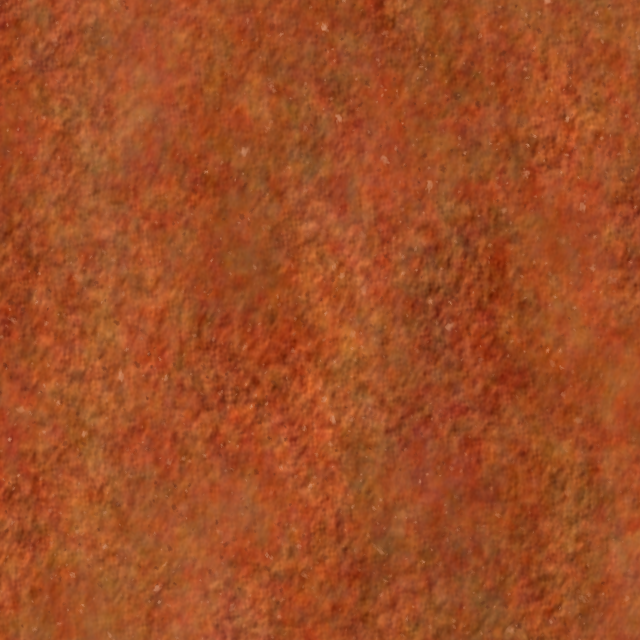
This texture is drawn by a WebGL 2 fragment shader. Its source:

```glsl
#version 300 es
precision highp float;
// Weathered rust: upright warm and dark stains under a fine, rough grain.
// Layered value noise sets tone and hue, a height difference gives relief,
// and jittered cells scatter pale mineral flecks and small dark pits.

uniform vec2 u_resolution;
out vec4 fragColor;

const vec3 RUST = vec3(0.620, 0.292, 0.142);
const vec3 LIGHT_SHIFT = vec3(0.070, 0.052, 0.034);
const vec3 RED_SHIFT = vec3(0.020, -0.032, -0.010);
const vec3 GREY_SHIFT = vec3(-0.018, 0.008, 0.032);
const vec3 FLECK = vec3(0.82, 0.56, 0.42);
const vec3 PIT = vec3(0.37, 0.16, 0.09);

// Integer hash: four values in 0..1 for one cell and seed.
vec4 hash4(vec2 cell, int seed) {
    uvec2 q = uvec2(ivec2(cell));
    uvec4 v = uvec4(q, uint(seed), q.x ^ (q.y << 16u)) * 1664525u + 1013904223u;
    v += v.yzxy * v.wxyz;
    v ^= v >> 16u;
    v += v.yzxy * v.wxyz;
    v ^= v >> 16u;
    return vec4(v >> 8u) / 16777216.0;
}

// Smooth value noise in -1..1.
float noise(vec2 p, int seed) {
    vec2 i = floor(p);
    vec2 f = fract(p);
    f = f * f * f * (f * (f * 6.0 - 15.0) + 10.0);
    float low = mix(hash4(i, seed).x, hash4(i + vec2(1.0, 0.0), seed).x, f.x);
    float high = mix(hash4(i + vec2(0.0, 1.0), seed).x, hash4(i + 1.0, seed).x, f.x);
    return 2.0 * mix(low, high, f.y) - 1.0;
}

// Fractal sum; each octave is turned to hide the lattice.
float fbm(vec2 p, int octaves, int seed) {
    mat2 turn = mat2(0.8, 0.6, -0.6, 0.8);
    float sum = 0.0;
    float amplitude = 0.5;
    for (int k = 0; k < octaves; k++) {
        sum += amplitude * noise(p, seed + k);
        p = turn * p * 2.03 + 7.3;
        amplitude *= 0.5;
    }
    return sum;
}

// Coverage of soft, ragged, slightly upright spots in a jittered grid.
float spots(vec2 uv, float cells, float density, float radius, int seed) {
    vec2 p = uv * cells;
    vec2 home = floor(p);
    float edge = 0.8 * cells / u_resolution.y;
    float cover = 0.0;
    for (int y = -1; y <= 1; y++) {
        for (int x = -1; x <= 1; x++) {
            vec2 cell = home + vec2(x, y);
            vec4 rnd = hash4(cell, seed);
            vec4 look = hash4(cell, seed + 1);
            float angle = (look.x - 0.5) * 2.2;
            float c = cos(angle);
            float s = sin(angle);
            vec2 d = mat2(c, s, -s, c) * (p - cell - rnd.xy);
            d.x *= 1.0 + 0.8 * look.y;
            float size = radius * mix(0.4, 1.0, rnd.w * rnd.w);
            float dist = length(d) + 0.35 * size * noise(d * 2.2 / size + 9.0 * look.zw, seed + 2);
            float spot = 1.0 - smoothstep(size * 0.35 - edge, size + edge, dist);
            cover = max(cover, spot * step(rnd.z, density) * mix(0.3, 1.0, look.z));
        }
    }
    return cover;
}

// Surface height for the fine grain.
float height(vec2 uv) {
    return fbm(uv * vec2(105.0, 84.0), 2, 60);
}

void main() {
    vec2 uv = gl_FragCoord.xy / u_resolution.y;
    vec2 warp = vec2(fbm(uv * 9.0, 3, 1), fbm(uv * 9.0 + 31.0, 3, 5));
    vec2 p = uv + 0.03 * warp;

    // Tone: tall stains, blotches, crumbs and grain, rougher in places.
    float stains = fbm(p * vec2(5.5, 1.7), 3, 10);
    float blotches = fbm(p * vec2(25.0, 17.0), 3, 20);
    float crumbs = fbm(uv * vec2(70.0, 56.0) + warp, 3, 30);
    float relief = height(uv) - height(uv + vec2(-0.0032, 0.0038));
    float rough = 1.0 + 0.9 * fbm(uv * vec2(8.0, 5.0), 2, 36);
    float tone = 1.35 * stains + 0.95 * blotches + rough * (1.6 * crumbs + 1.5 * relief);

    // Hue: red against ochre, clean rust against dull grey.
    float redness = 1.5 * fbm(p * vec2(7.0, 2.8), 3, 40) + 1.8 * fbm(uv * vec2(42.0, 34.0) + warp, 3, 44);
    float dullness = 1.0 * fbm(p * vec2(6.0, 2.6), 3, 50) + 1.7 * fbm(uv * vec2(56.0, 46.0) - warp, 3, 54);
    vec3 color = RUST + LIGHT_SHIFT * tone + RED_SHIFT * redness + GREY_SHIFT * dullness;

    // Pits and flecks, gathered in loose patches.
    float patches = smoothstep(-0.35, 0.3, fbm(uv * 6.0, 3, 70));
    float pits = spots(uv, 46.0, 0.4, 0.32, 80);
    float large = spots(uv, 26.0, 0.2, 0.26, 90);
    float small = spots(uv, 62.0, 0.24, 0.32, 100);
    color = mix(color, PIT, 0.5 * pits * patches);
    float pale = max(0.8 * large, 0.6 * small) * mix(0.4, 1.0, patches);
    color = mix(color, FLECK + 0.1 * relief, pale);

    fragColor = vec4(clamp(color, 0.0, 1.0), 1.0);
}
```
